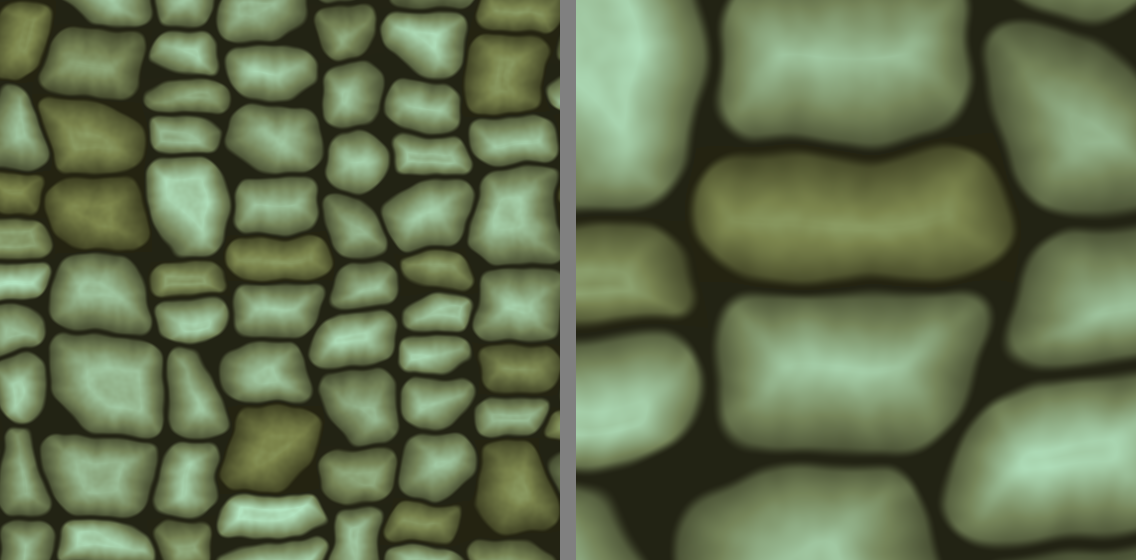
Left, the full canvas; right, a detail of the centre.
A WebGL 2 fragment shader for this texture:

```glsl
#version 300 es
precision highp float;
// Mossy cobbles stacked in wavering columns: each column is cut into courses,
// tall courses are split in two, and some stones lose a corner.
// Every stone is shaded by the slope of its sides, rippled by gradient noise.

#define COLUMNS 6.7        // columns across the canvas
#define COLUMN_JITTER 0.28 // random shift of a column joint
#define COLUMN_BEND 0.40   // waviness of a column joint
#define COURSE_JITTER 0.56 // random shift of a course joint
#define SPLIT_HEIGHT 1.0   // courses taller than this may split
#define CORNER_RADIUS 0.25 // roundness of the stones
#define CUT_CHANCE 0.65    // share of stones with a sloping corner
#define RIPPLE 0.5         // strength of the grooves on the sides
#define EDGE_LIGHT 0.2     // light at the foot of a side
#define JOINT_SOFTNESS 0.055

uniform vec2 u_resolution;
out vec4 fragColor;

vec4 hash4(vec2 p) {
    vec4 h = fract(p.xyxy * vec4(0.1031, 0.1030, 0.0973, 0.1099));
    h += dot(h, h.wzxy + 33.33);
    return fract((h.xxyz + h.yzzw) * h.zywx);
}

float cornerGradient(vec2 cell, vec2 offset) {
    float angle = 6.2832 * hash4(cell + 71.7).x;
    return dot(vec2(cos(angle), sin(angle)), offset);
}

float gradientNoise(vec2 p) {
    vec2 i = floor(p), f = fract(p), e = vec2(1.0, 0.0);
    vec2 u = f * f * f * (f * (f * 6.0 - 15.0) + 10.0);
    float low = mix(cornerGradient(i, f), cornerGradient(i + e, f - e), u.x);
    float high = mix(cornerGradient(i + e.yx, f - e.yx), cornerGradient(i + 1.0, f - 1.0), u.x);
    return mix(low, high, u.y);
}

float smoothMin(float a, float b, float k) {
    float h = max(k - abs(a - b), 0.0) / k;
    return min(a, b) - 0.25 * k * h * h;
}

// Joint on the left of a column, at height y
float columnEdge(float column, float y) {
    float shift = hash4(vec2(column, 5.0)).x - 0.5;
    return column + COLUMN_JITTER * shift
         + COLUMN_BEND * gradientNoise(vec2(y * 0.95, column * 7.37 + 0.5));
}

// Joint below a course, slightly tilted and wavy along x
float courseEdge(float course, float column, float x) {
    vec4 h = hash4(vec2(column * 3.0 + 11.0, course * 5.0 + 2.0));
    float wave = 0.08 * gradientNoise(vec2(x * 1.9, course * 5.3 + column * 2.7));
    return course + 0.4 * hash4(vec2(column, 41.0)).y
         + COURSE_JITTER * (h.x - 0.5) + 0.2 * (h.y - 0.5) * (x - column - 0.5) + wave;
}

// Dark joint, olive sides, pale mint tops
vec3 mossColor(float value, float olive) {
    vec3 color = mix(vec3(0.135, 0.138, 0.08), vec3(0.46, 0.52, 0.35),
                     clamp((value - 0.14) / 0.38, 0.0, 1.0));
    color = mix(color, vec3(0.70, 0.89, 0.75), clamp((value - 0.52) / 0.36, 0.0, 1.0));
    return color + olive * value * vec3(0.05, 0.0, -0.11);
}

void main() {
    vec2 p = gl_FragCoord.xy / u_resolution.y * COLUMNS + vec2(3.3, 8.6);
    p += 0.04 * vec2(gradientNoise(p * 3.5), gradientNoise(p * 3.5 + 37.0));

    // Find the column, then the course
    float column = floor(p.x);
    column -= step(p.x, columnEdge(column, p.y));
    column += step(columnEdge(column + 1.0, p.y), p.x);
    float left = columnEdge(column, p.y), right = columnEdge(column + 1.0, p.y);

    float course = floor(p.y - 0.4 * hash4(vec2(column, 41.0)).y);
    course -= step(p.y, courseEdge(course, column, p.x));
    course += step(courseEdge(course + 1.0, column, p.x), p.y);
    float bottom = courseEdge(course, column, p.x);
    float top = courseEdge(course + 1.0, column, p.x);

    // Split tall courses; the choice is constant along the course
    vec2 id = vec2(column * 4.0, course * 2.0);
    vec4 choice = hash4(id + 17.0);
    float middleX = column + 0.5;
    float height = courseEdge(course + 1.0, column, middleX) - courseEdge(course, column, middleX);
    if (height > SPLIT_HEIGHT && choice.x < 0.75) {
        float joint = mix(bottom, top, 0.42 + 0.16 * choice.y)
                    + 0.07 * gradientNoise(vec2(p.x * 2.0, id.y + 0.3));
        if (p.y > joint) { bottom = joint; id.y += 1.0; }
        else top = joint;
    }

    // Distances to the four sides and to the sloping corner
    vec4 stone = hash4(id + 101.0), slope = hash4(id + 203.0);
    vec4 side = vec4(p.x - left, right - p.x, p.y - bottom, top - p.y);
    vec2 halfSize = 0.5 * vec2(right - left, top - bottom);
    vec2 local = (p - 0.5 * vec2(left + right, bottom + top)) / halfSize;
    float inner = min(halfSize.x, halfSize.y);
    vec2 corner = sign(stone.xy - 0.5);
    float reach = stone.z < CUT_CHANCE ? 1.15 + 0.45 * stone.w : 2.6;
    float cut = (reach - dot(corner, local)) * inner * 0.75;
    float radius = min(CORNER_RADIUS, inner * 0.75);
    float outline = radius - length(max(radius - min(side.xz, side.yw), 0.0));
    outline = smoothMin(outline, cut, 0.08);

    // Sides rise to a crest; grooves run across each side and fade towards it
    float thinness = clamp(inner * 2.3, 0.55, 1.0);
    float grooveX = gradientNoise(vec2(p.x * 1.6 + id.x, p.y * 7.5));
    float grooveY = gradientNoise(vec2(p.x * 7.5, p.y * 1.6 + id.y));
    vec4 rise = side / ((0.26 + 0.24 * slope) * thinness);
    vec4 fade = max(1.0 - rise, 0.0);
    rise *= 1.0 + RIPPLE * fade * vec4(grooveX, grooveX, grooveY, grooveY);
    float crest = smoothMin(min(rise.x, rise.y), min(rise.z, rise.w), 0.14);
    crest = smoothMin(crest, cut / (0.42 * thinness), 0.1);

    // Tone: worn tops dip a little behind the crest
    vec4 tone = hash4(id + 307.0);
    float peak = mix(0.52, 0.87, tone.x);
    float relief = mix(EDGE_LIGHT, 1.0, pow(clamp(crest, 0.0, 1.0), 0.85));
    relief *= smoothstep(0.0, JOINT_SOFTNESS, outline);
    float value = mix(0.135, peak, relief);
    value -= 0.045 * smoothstep(1.0, 1.35, crest);
    value += relief * (0.05 * gradientNoise(p * 4.0) + 0.025 * gradientNoise(p * 13.0));
    float olive = 1.0 - smoothstep(0.05, 0.5, tone.x);
    fragColor = vec4(mossColor(value, olive), 1.0);
}
```
